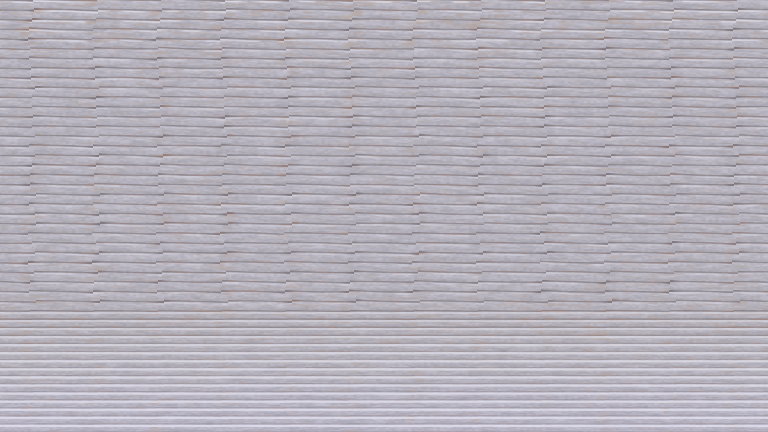
A Shadertoy shader for this texture:

```glsl
// Pale lavender slats stacked in thin rows, each split by evenly spaced seams.
// A row is a fibrous strip with a dark groove and a light upper edge; pieces
// slope slightly and step at the seams. Rows below the fold are glossy, straight.
#define COLUMNS 12.0
#define UPPER_ROWS 32.0
#define LOWER_ROWS 15.0
#define FOLD_HEIGHT 0.28
#define PIECE_SLOPE 0.16
#define GROOVE_WIDTH 0.085
#define WOBBLE 0.08
#define GRAIN 0.17
#define BODY vec3(0.715, 0.705, 0.747)
#define GROOVE vec3(0.49, 0.455, 0.475)
#define WARM vec3(0.71, 0.64, 0.605)
#define GLOSS vec3(0.88, 0.875, 0.91)

// Integer hash of a lattice cell, from 0 to 1
float hash(vec2 cell) {
    uvec2 q = uvec2(ivec2(cell)) * uvec2(1597u, 3812u);
    uint n = (q.x ^ (q.y + 7919u)) * 747796u;
    n = (n ^ (n >> 15)) * 277803u;
    n = (n ^ (n >> 13)) * 9277u;
    return float((n ^ (n >> 16)) & 65535u) / 65535.0;
}

// Smooth value noise
float noise(vec2 p) {
    vec2 i = floor(p), f = fract(p);
    f = f * f * (3.0 - 2.0 * f);
    float low = mix(hash(i), hash(i + vec2(1, 0)), f.x);
    float high = mix(hash(i + vec2(0, 1)), hash(i + vec2(1, 1)), f.x);
    return mix(low, high, f.y);
}

// Antialiased line of a given half width
float line(float dist, float halfWidth, float aa) {
    float cover = 1.0 - smoothstep(halfWidth - aa, halfWidth + aa, abs(dist));
    return cover * min(1.0, 2.0 * halfWidth / aa);
}

void mainImage(out vec4 fragColor, in vec2 fragCoord) {
    vec2 uv = fragCoord / iResolution.xy;
    float upper = smoothstep(FOLD_HEIGHT - 0.01, FOLD_HEIGHT + 0.02, uv.y);
    float crown = smoothstep(0.8, 1.0, uv.y);

    // Row coordinate: tighter spacing below the fold
    float above = uv.y - FOLD_HEIGHT;
    float density = above < 0.0 ? LOWER_ROWS / FOLD_HEIGHT
                                : UPPER_ROWS / (1.0 - FOLD_HEIGHT);
    float row = LOWER_ROWS + above * density;
    float aa = 0.55 * density / iResolution.y;

    // Pieces run between seams, which jitter slightly from row to row
    float rowId = floor(row + 0.5);
    float column = uv.x * COLUMNS + 0.5 + 0.14 * (hash(vec2(rowId, 3.0)) - 0.5);
    float along = fract(column) - 0.5;
    float toSeam = 0.5 - abs(along);
    float seam = exp(-toSeam * toSeam * 70.0);
    float worn = hash(vec2(floor(column + 0.5), rowId + 40.0));

    // Pieces slope and bend above the fold and run straight below it
    float bend = noise(vec2(column * 2.0, rowId * 3.0)) - 0.5;
    row += (WOBBLE * bend + PIECE_SLOPE * along) * mix(0.1, 1.0, upper);
    float edge = fract(row + 0.5) - 0.5;
    float across = fract(row);

    // Slat body with a gentle roll and fine lengthwise fibres
    vec3 color = BODY * mix(0.965, 1.03, smoothstep(0.05, 0.9, across));
    float fibre = noise(vec2(uv.x * 55.0, row * 6.0));
    float fine = noise(vec2(uv.x * 240.0, row * 7.0 + 50.0));
    color *= 1.0 + GRAIN * (0.5 * fibre + 0.5 * fine - 0.5);

    // Thin warm streaks near the seams, the crown and the fold
    float foldGlow = exp(-pow((uv.y - FOLD_HEIGHT + 0.02) * 18.0, 2.0));
    float streak = noise(vec2(uv.x * 60.0, row * 5.0 + 9.0));
    float stain = smoothstep(0.55, 0.9, streak);
    float warmth = stain * (0.2 + 0.25 * seam + 0.25 * crown + 0.15 * foldGlow);
    color = mix(color, WARM, warmth + 0.05 * foldGlow);

    // Light upper edges: broken glints above, continuous gloss below the fold
    float glint = smoothstep(0.45, 0.8, noise(vec2(uv.x * 40.0, rowId * 5.0 + 2.0)));
    float highlight = line(edge + 0.2, 0.075, aa) * glint * (0.38 + 0.35 * crown);
    float polish = line(edge + 0.24, 0.13, aa) * (0.75 - 0.3 * foldGlow);
    color = mix(color, GLOSS, mix(polish, highlight, upper));

    // Dark grooves, deeper in short dashes at the seams
    float halfWidth = GROOVE_WIDTH * (0.85 + 0.45 * seam * worn * upper);
    float groove = line(edge, halfWidth, aa);
    float depth = mix(0.32 + 0.45 * foldGlow, 0.6 + 0.35 * seam * worn, upper);
    vec3 grooveColor = mix(GROOVE, GROOVE * vec3(1.1, 0.98, 0.92), stain);
    color = mix(color, grooveColor, groove * depth);

    // Broad light: slightly brighter and cooler toward the bottom
    float foot = 1.0 - smoothstep(0.0, 0.18, uv.y);
    color += foot * vec3(0.015, 0.015, 0.035);
    fragColor = vec4(clamp(color, 0.0, 1.0), 1.0);
}
```
